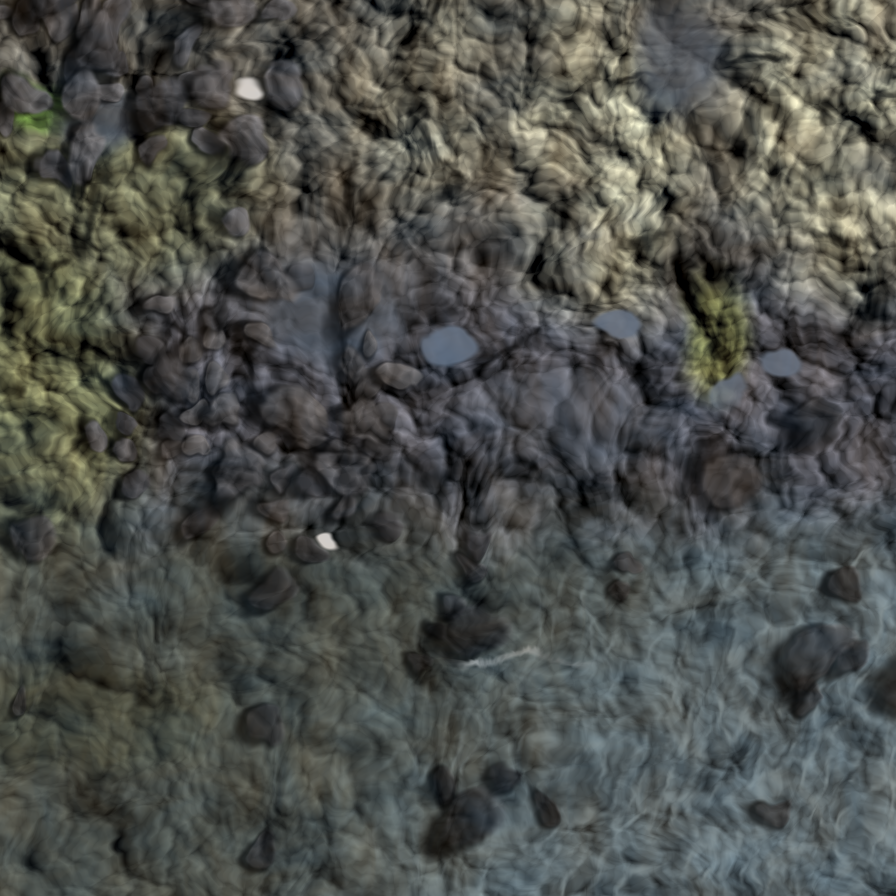
Give the GLSL for this texture, as a three.js fragment shader.

```glsl
// Rocky shore from above: mossy crags, wet stones and puddles sinking into rippled murky water.
varying vec2 vUv;

const mat2 TURN = mat2(0.8, 0.6, -0.6, 0.8);

vec2 hash2(vec2 c) {
  return fract(sin(vec2(dot(c, vec2(127.1, 311.7)), dot(c, vec2(269.5, 183.3)))) * 43758.5);
}

float below(float x, float lo, float hi) { return 1.0 - smoothstep(lo, hi, x); }

// Soft ellipse
float blob(vec2 p, vec2 centre, vec2 radius) {
  return below(length((p - centre) / radius), 0.55, 1.25);
}

// Cellular noise: nearest distance, gap to the second nearest, random id
vec3 cells(vec2 p) {
  vec2 base = floor(p);
  float first = 9.0, second = 9.0, id = 0.0;
  for (int j = -1; j <= 1; j++)
    for (int i = -1; i <= 1; i++) {
      vec2 cell = base + vec2(float(i), float(j));
      vec2 rnd = hash2(cell);
      float d = length(cell + rnd - p);
      if (d < first) { second = first; first = d; id = fract(rnd.x * 7.0 + rnd.y * 5.0); }
      else second = min(second, d);
    }
  return vec3(first, second - first, id);
}

// Layered, folded sines, roughly -1 to 1
float sines(vec2 p) {
  float sum = 0.0, amp = 0.5;
  for (int i = 0; i < 5; i++) {
    p = TURN * p * 1.7 + 1.3;
    p += 0.6 * sin(p.yx);
    sum += amp * sin(p.x) * sin(p.y);
    amp *= 0.6;
  }
  return sum;
}

// Height of the rough ground, from domed cells in octaves
float crag(vec2 p) {
  float sum = 0.0, amp = 0.5;
  for (int i = 0; i < 4; i++) {
    float d = cells(p).x;
    sum += amp * (1.0 - d * d);
    p = TURN * p * 1.9 + 3.1;
    amp *= 0.6;
  }
  return sum;
}

float stoneDensity(vec2 p) {
  float beach = blob(p, vec2(0.29, 0.58), vec2(0.2, 0.17));
  float corner = blob(p, vec2(0.14, 0.93), vec2(0.2, 0.14));
  return 0.65 * max(beach, corner) + 0.06 * below(p.y, 0.4, 0.6);
}

// Rounded stones, lit from the right, with shadows on the left
void layStones(inout vec3 col, vec2 p, float scale, float grain) {
  vec2 base = floor(p * scale);
  for (int j = -1; j <= 1; j++)
    for (int i = -1; i <= 1; i++) {
      vec2 cell = base + vec2(float(i), float(j));
      vec2 rnd = hash2(cell + scale), kind = hash2(cell + 57.0);
      vec2 centre = cell + 0.25 + 0.5 * rnd;
      float present = step(kind.x, stoneDensity(centre / scale));
      vec2 d = p * scale - centre;
      vec2 e = mat2(cos(rnd.x * 6.0), sin(rnd.x * 6.0), -sin(rnd.x * 6.0), cos(rnd.x * 6.0)) * d;
      e.y *= 1.1 + 0.4 * rnd.y;
      float radius = (0.32 + 0.22 * kind.y) * (1.0 + 0.1 * sin(3.0 * atan(e.y, e.x) + 9.0 * rnd.y));
      float shadow = below(length(e + 0.0) + 0.35 * d.x + 0.12 * d.y - radius, -0.08, 0.14);
      col *= 1.0 - 0.6 * present * shadow;
      vec3 tone = mix(vec3(0.21, 0.21, 0.22), vec3(0.37, 0.36, 0.36), rnd.y);
      tone *= 0.95 + 0.3 * dot(d, vec2(0.8, 0.6)) / radius + grain;
      float wet = smoothstep(0.3, 0.5, centre.y / scale);
      col = mix(col, tone, present * below(length(e) - radius, -0.07, 0.05) * mix(0.4, 0.95, wet));
    }
}

void main() {
  vec2 p = vUv + 0.025 * vec2(sines(vUv * 9.0), sines(vUv * 9.0 + 40.0));
  float patches = sines(vUv * 13.0 + 7.0), mottle = sines(vUv * 34.0);
  float height = crag(p * 13.0);
  float relief = height - crag(p * 13.0 + vec2(0.09, 0.05));
  float water = below(p.y + 0.05 * patches, 0.34, 0.52);
  float open = smoothstep(0.2, 0.8, vUv.x - 0.7 * vUv.y + 0.05);

  // Land: dark wet rock, mossy left bank, pale outcrops
  vec3 land = mix(vec3(0.27, 0.27, 0.29), vec3(0.31, 0.3, 0.275), smoothstep(0.62, 0.8, p.y));
  float moss = max(blob(p, vec2(0.02, 0.55), vec2(0.15, 0.23)), 0.7 * blob(p, vec2(0.1, 0.78), vec2(0.2, 0.11)));
  land = mix(land, vec3(0.35, 0.355, 0.26), moss);
  float pale = max(blob(p, vec2(0.67, 0.83), vec2(0.12, 0.2)), blob(p, vec2(0.96, 0.86), vec2(0.15, 0.2)));
  pale = max(pale, 0.5 * blob(p, vec2(0.48, 0.9), vec2(0.12, 0.13)));
  land = mix(land, vec3(0.52, 0.51, 0.435), pale * clamp(0.75 + 0.7 * patches, 0.0, 1.0));
  land = mix(land, vec3(0.36, 0.37, 0.22), 0.8 * blob(p, vec2(0.8, 0.63), vec2(0.05, 0.08)));
  land = mix(land, vec3(0.25, 0.35, 0.15), 0.8 * blob(p, vec2(0.05, 0.89), vec2(0.05, 0.035)));
  land *= 1.0 + 4.5 * relief + 1.3 * (height - 0.85) + 0.25 * mottle;
  float crack = below(cells(p * 8.0 + 0.1 * mottle).y, 0.0, 0.16);
  land *= 1.0 - 0.55 * crack * smoothstep(-0.1, 0.35, patches);

  // Still pools and scattered puddles between the rocks
  vec3 pit = cells(p * vec2(11.0, 13.0));
  float band = smoothstep(0.52, 0.58, vUv.y) * below(vUv.y, 0.68, 0.76) * smoothstep(0.35, 0.5, vUv.x);
  float puddle = band * step(0.62, pit.z) * below(pit.x, 0.2, 0.3);
  float pool = max(blob(p, vec2(0.38, 0.66), vec2(0.1, 0.06)), 0.6 * blob(p, vec2(0.64, 0.53), vec2(0.13, 0.045)));
  pool = max(pool, max(blob(p, vec2(0.12, 0.87), vec2(0.06, 0.04)), blob(p, vec2(0.76, 0.93), vec2(0.05, 0.08))));
  land = mix(land, vec3(0.31, 0.33, 0.36) * (1.0 + 1.2 * relief), 0.85 * pool);
  land = mix(land, vec3(0.4, 0.44, 0.5), 0.9 * puddle);

  // Water: murky shallows opening to a blue-grey rippled corner
  vec3 sea = mix(vec3(0.265, 0.28, 0.26), vec3(0.32, 0.36, 0.375), open);
  sea = mix(sea, vec3(0.26, 0.26, 0.2), 0.6 * blob(p, vec2(0.08, 0.2), vec2(0.18, 0.07)));
  sea *= 1.0 + 2.2 * relief + 0.7 * (height - 0.85) + 0.2 * patches + 0.12 * mottle;
  vec2 flow = mat2(0.94, 0.34, -0.34, 0.94) * (p + 0.006 * mottle) * vec2(40.0, 19.0);
  float ripple = below(cells(flow).y, 0.0, 0.4) * clamp(0.5 + mottle, 0.0, 1.0);
  sea = mix(sea, vec3(0.53, 0.58, 0.59), ripple * (0.1 + 0.55 * open));

  vec3 col = mix(land, sea, water);
  layStones(col, p, 25.0, 3.0 * relief);
  layStones(col, p, 14.0, 3.0 * relief);

  // Foam thread and two white pebbles
  float thread = abs(vUv.y - 0.265 - 0.008 * sin(vUv.x * 45.0) - 0.01 * mottle);
  float foam = below(thread, 0.001, 0.008) * blob(vUv, vec2(0.58, 0.265), vec2(0.08, 0.05));
  col = mix(col, vec3(0.6, 0.61, 0.6), foam * clamp(0.6 + mottle, 0.0, 1.0));
  float pebble = max(blob(p, vec2(0.28, 0.9), vec2(0.013, 0.01)), blob(p, vec2(0.365, 0.39), vec2(0.01)));
  col = mix(col, vec3(0.82, 0.8, 0.78), pebble);

  // Warm and cool stains
  col += vec3(0.025, 0.0, -0.025) * sines(vUv * 21.0 + 90.0);
  gl_FragColor = vec4(clamp(col, 0.0, 1.0), 1.0);
}
```
